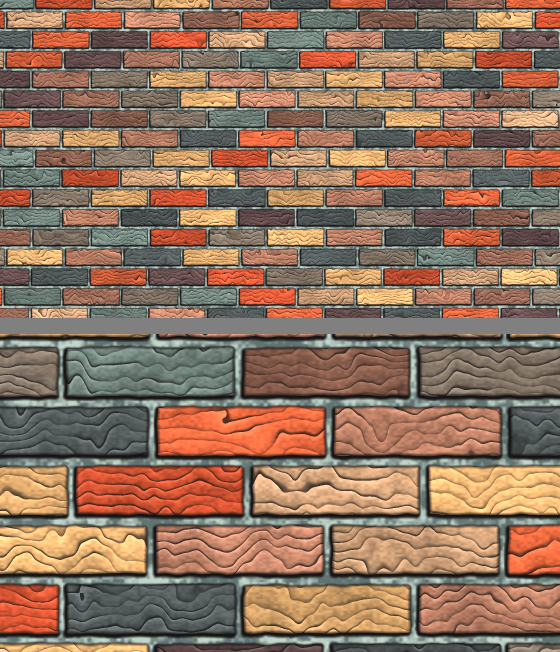
Top, the full canvas; bottom, a detail of the centre.
Write a Shadertoy shader that draws this texture.

```glsl
// A running-bond wall of split-face bricks in mixed reds, tans, browns and slates.
// Each brick is a rounded box with wavy layered cracks; its cell hash sets colour
// and wear, and a shifted copy of the box casts a shadow on the pale mortar.

const float ROWS = 16.09;              // courses over the canvas height
const float ROW_PHASE = 0.5;           // part of a course cut off at the top
const float BRICK_PITCH = 0.1846;      // brick plus joint, in canvas heights
const float EVEN_SHIFT = 0.56;         // joint position in even courses, in pitches
const float ODD_SHIFT = 0.06;          // joint position in odd courses, in pitches
const float SHIFT_JITTER = 0.09;       // uneven laying of the courses
const vec2 FACE_HALF = vec2(0.0884, 0.0259);
const float CORNER = 0.0025;
const float EDGE_WOBBLE = 0.0022;
const float BEVEL = 0.0036;
const vec2 SHADOW_SHIFT = vec2(-0.0012, -0.0018);
const float SHADOW_SOFTNESS = 0.0042;
const float LAYER_RATE = 72.0;         // crack layers per canvas height
const float CRACK_WIDTH = 0.26;        // share of a layer
const int SAMPLES = 3;                 // antialiasing grid per axis

const vec3 MORTAR_DARK = vec3(0.38, 0.45, 0.44);
const vec3 MORTAR_LIGHT = vec3(0.76, 0.84, 0.80);
const vec3 SHADOW = vec3(0.09, 0.08, 0.08);
const int COLOURS = 10;
const vec3 CLAY[COLOURS] = vec3[COLOURS](
    vec3(0.83, 0.33, 0.20),   // red
    vec3(0.57, 0.39, 0.32),   // brown
    vec3(0.33, 0.36, 0.36),   // slate
    vec3(0.84, 0.65, 0.49),   // tan
    vec3(0.53, 0.47, 0.41),   // taupe
    vec3(0.85, 0.38, 0.23),   // orange red
    vec3(0.93, 0.71, 0.46),   // gold
    vec3(0.44, 0.51, 0.48),   // grey green
    vec3(0.40, 0.30, 0.30),   // plum brown
    vec3(0.78, 0.53, 0.42));  // peach

float hash(vec2 p) {
    vec3 q = fract(p.xyx * 0.1031);
    q += dot(q, q.yzx + 33.33);
    return fract((q.x + q.y) * q.z);
}

float noise(vec2 p) {
    vec2 cell = floor(p), f = fract(p);
    f = f * f * (3.0 - 2.0 * f);
    return mix(mix(hash(cell), hash(cell + vec2(1, 0)), f.x),
               mix(hash(cell + vec2(0, 1)), hash(cell + vec2(1, 1)), f.x), f.y);
}

float roundedBox(vec2 p, vec2 halfSize, float radius) {
    vec2 q = abs(p) - halfSize + radius;
    return length(max(q, 0.0)) + min(max(q.x, q.y), 0.0) - radius;
}

// Step along the palette so that neighbours in a course always differ.
vec3 clayColour(vec2 id) {
    float start = floor(hash(vec2(id.y, 7.0)) * float(COLOURS));
    float nudge = step(0.5, hash(id + 19.0));
    int index = int(mod(id.x * 3.0 + start + nudge, float(COLOURS)));
    return CLAY[index] * (0.88 + 0.24 * hash(id + 41.0));
}

// Wavy split layers, each dark at its foot and bright along its top.
vec3 brickFace(vec2 p, vec2 id) {
    vec2 q = p + 5.0 * vec2(hash(id + 3.0), hash(id + 11.0)) + 1.0;
    float bend = 2.2 * noise(q * vec2(27.0, 24.0)) + 0.9 * noise(q * vec2(85.0, 55.0));
    float layer = fract(q.y * LAYER_RATE + bend);
    float depth = smoothstep(0.2, 0.75, noise(q * vec2(24.0, 65.0) + 30.0));
    float crack = (1.0 - smoothstep(0.0, CRACK_WIDTH, layer)) * mix(0.25, 0.8, depth);
    float grain = noise(q * vec2(260.0, 420.0)) - 0.5;
    float stain = noise(q * vec2(22.0, 38.0) + 60.0) - 0.5;
    vec3 colour = clayColour(id) * (0.88 + 0.26 * layer + 0.24 * grain + 0.22 * stain);
    colour += 0.10 * depth * smoothstep(0.65, 1.0, layer);
    return mix(colour, SHADOW, crack);
}

vec3 wall(vec2 p, float pixel) {
    // Brick cell, counted down from the top
    float course = (1.0 - p.y) * ROWS + ROW_PHASE;
    float row = floor(course);
    float shift = mix(EVEN_SHIFT, ODD_SHIFT, mod(row, 2.0));
    shift += SHIFT_JITTER * (hash(vec2(row, 23.0)) - 0.5);
    float along = p.x / BRICK_PITCH - shift;
    vec2 id = vec2(floor(along), row) + 16.0;
    vec2 local = vec2((fract(along) - 0.5) * BRICK_PITCH, (0.5 - fract(course)) / ROWS);

    // Slightly uneven outline
    float wobble = EDGE_WOBBLE * (noise(p * 75.0 + 9.0) - 0.5);
    vec2 halfSize = FACE_HALF - vec2(0.0016, 0.0008) * hash(id + 57.0);
    float edge = roundedBox(local, halfSize, CORNER) + wobble;
    float shadowEdge = roundedBox(local - SHADOW_SHIFT, halfSize, CORNER) + wobble;

    // Speckled mortar under the brick shadow
    float speckle = 0.6 * noise(p * 65.0) + 0.4 * noise(p * 260.0);
    vec3 mortar = mix(MORTAR_DARK, MORTAR_LIGHT, smoothstep(0.25, 0.75, speckle));
    mortar = mix(SHADOW, mortar, smoothstep(0.0, SHADOW_SOFTNESS, shadowEdge));

    // Brick with a darkened bevel
    vec3 face = brickFace(local, id);
    face = mix(face, SHADOW, 0.65 * smoothstep(-BEVEL, 0.0, edge));
    return mix(face, mortar, smoothstep(-0.5 * pixel, 0.5 * pixel, edge));
}

void mainImage(out vec4 fragColor, in vec2 fragCoord) {
    float pixel = 1.0 / iResolution.y;
    vec3 total = vec3(0.0);
    for (int i = 0; i < SAMPLES * SAMPLES; i++) {
        vec2 grid = vec2(float(i % SAMPLES), float(i / SAMPLES));
        vec2 offset = (grid + 0.5) / float(SAMPLES) - 0.5;
        total += wall((fragCoord + offset) * pixel, pixel / float(SAMPLES));
    }
    fragColor = vec4(clamp(total / float(SAMPLES * SAMPLES), 0.0, 1.0), 1.0);
}
```
